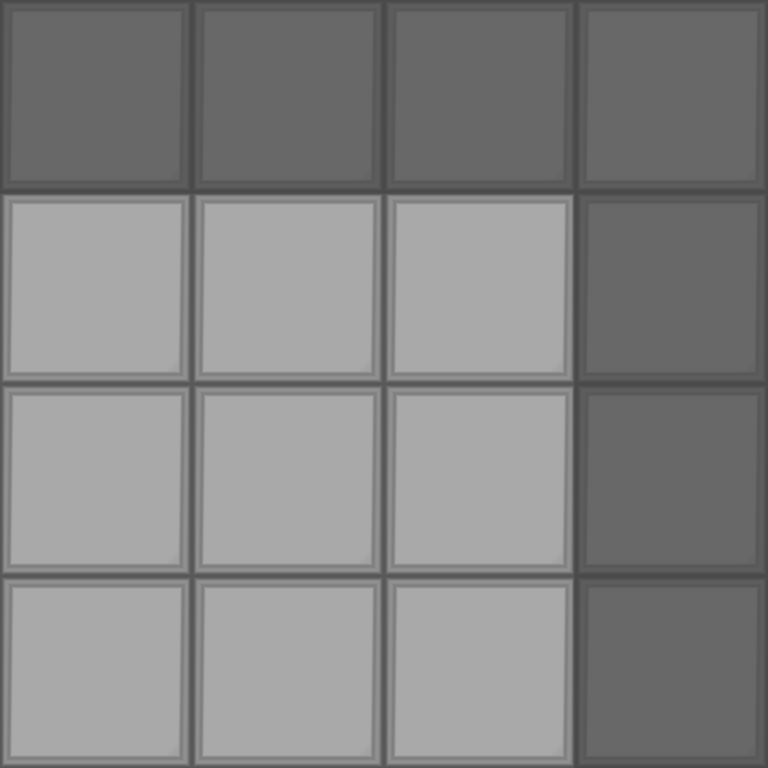
Give the GLSL for this pattern, as a Shadertoy shader.

```glsl
const float GRID = 4.0;

// Tones of one tile, from the joint inwards: joint, rim, groove, face
const vec4 LIGHT_TILE = vec4(0.345, 0.565, 0.495, 0.663);
const vec4 DARK_TILE = vec4(0.290, 0.365, 0.345, 0.408);

// Distance from the tile border; the upright sides lean slightly
float tileInset(vec2 p, float lean) {
    float shift = lean * (p.y - 0.5) * smoothstep(0.0, 0.05, min(p.x, 1.0 - p.x));
    vec2 side = vec2(p.x - shift, p.y);
    vec2 edge = min(side, 1.0 - side);
    return min(edge.x, edge.y);
}

// Distance past a diagonal cut across the lower right corner
float cornerInset(vec2 p, float cut) {
    return (1.0 - p.x + p.y - cut) * 0.7071;
}

// Bevel profile across the border
float bevel(float inset, vec4 tones) {
    float tone = mix(tones.x, tones.y, smoothstep(0.004, 0.030, inset));
    tone = mix(tone, tones.z, smoothstep(0.033, 0.051, inset));
    return mix(tone, tones.w, smoothstep(0.051, 0.071, inset));
}

void mainImage(out vec4 fragColor, in vec2 fragCoord) {
    vec2 uv = fragCoord / iResolution.xy;
    vec2 grid = uv * GRID;
    vec2 cell = floor(grid);
    vec2 p = fract(grid);

    // Light block at the lower left, dark tiles along the top and right
    bool isLight = max(cell.x, cell.y) < GRID - 1.5;
    vec4 tones = isLight ? LIGHT_TILE : DARK_TILE;
    float inset = tileInset(p, 0.012);
    float tone = bevel(inset, tones);

    // Soft smudge on the lower right corner of the face
    float smudge = 1.0 - smoothstep(0.0, 0.04, cornerInset(p, 0.16));
    float onFace = smoothstep(0.055, 0.075, inset);
    tone -= 0.1 * (tones.w - tones.y) * smudge * onFace * 3.0;

    // Joints beside dark tiles take the darker tone
    vec2 next = cell + step(0.5, p) * 2.0 - 1.0;
    vec2 edge = min(p, 1.0 - p);
    vec2 nearDark = step(GRID - 1.5, next) * (1.0 - smoothstep(0.0, 0.02, edge));
    float jointShade = max(nearDark.x, nearDark.y);
    tone = isLight ? mix(tone, DARK_TILE.x, jointShade) : tone;

    fragColor = vec4(vec3(tone), 1.0);
}
```
